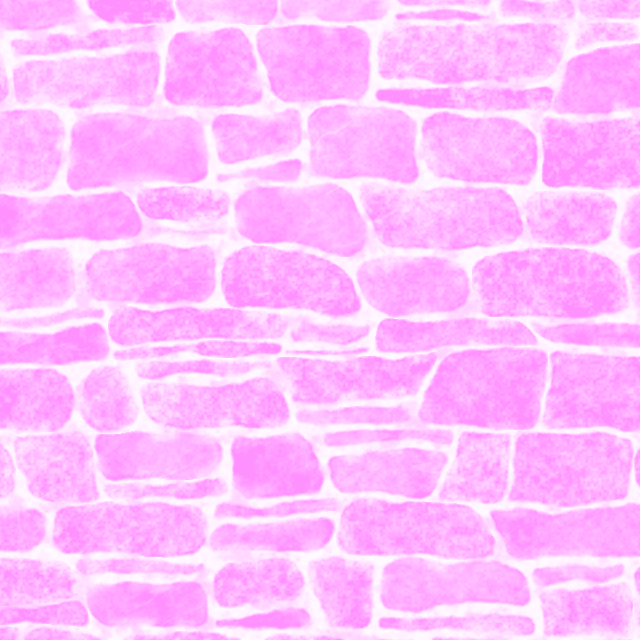
Write a WebGL 1 fragment shader that draws this texture.

```glsl
precision highp float;
uniform vec2 u_resolution;

const float ROWS = 9.6;

float hash(vec2 p) {
  vec3 q = fract(p.xyx * 0.1031);
  q += dot(q, q.yzx + 33.33);
  return fract((q.x + q.y) * q.z);
}

float noise(vec2 p) {
  vec2 i = floor(p), f = fract(p);
  f = f * f * (3.0 - 2.0 * f);
  vec2 e = vec2(0.0, 1.0);
  return mix(mix(hash(i), hash(i + e.yx), f.x),
             mix(hash(i + e.xy), hash(i + e.yy), f.x), f.y);
}

float fbm(vec2 p) {
  float sum = 0.0, amp = 0.533;
  for (int i = 0; i < 4; i++) {
    sum += amp * noise(p);
    p = mat2(1.6, 1.2, -1.2, 1.6) * p + 17.3;
    amp *= 0.5;
  }
  return sum;
}

// Undulating bed joint below course i, in row units
float bedJoint(float i, float x) {
  return i + 0.55 * (hash(vec2(i, 3.7)) - 0.5)
           + 0.4 * (noise(vec2(x * 3.5, i * 5.0 + 0.5)) - 0.5);
}

// Slanted upright joint left of stone j, in column units; t runs -1 to 1 up the course
float sideJoint(float j, float row, float t) {
  return j + 0.62 * (hash(vec2(j, row * 7.0 + 1.3)) - 0.5)
           + 0.22 * t * (hash(vec2(j + 40.0, row * 3.0)) - 0.5);
}

float roundedBox(vec2 p, vec2 halfSize, float radius) {
  vec2 q = abs(p) - halfSize + radius;
  return length(max(q, 0.0)) + min(max(q.x, q.y), 0.0) - radius;
}

// Signed distance to the stone around p in xy, its identity in zw
vec4 stoneAt(vec2 p) {
  float v = p.y * ROWS + 20.0;
  float row = floor(v + 0.5);
  row -= step(v, bedJoint(row, p.x));
  float bottom = bedJoint(row, p.x), top = bedJoint(row + 1.0, p.x);
  float t = 2.0 * (v - bottom) / (top - bottom) - 1.0;

  float cols = mix(4.2, 6.2, hash(vec2(row, 9.1)));
  float u = p.x * cols + 30.0 + hash(vec2(row, 5.5));
  float col = floor(u + 0.5);
  col -= step(u, sideJoint(col, row, t));
  float left = sideJoint(col, row, t), right = sideJoint(col + 1.0, row, t);
  vec2 id = vec2(col, row);

  // Some places hold a thin slab and a thicker stone
  if (hash(id + 61.0) < 0.24) {
    float cut = hash(id + 71.0) < 0.5 ? 0.3 : 0.7;
    float middle = mix(bottom, top, cut + 0.1 * (u - left) / (right - left) - 0.05);
    if (v < middle) {
      top = middle;
    } else {
      bottom = middle;
      id += 100.0;
    }
  }

  vec2 scale = vec2(cols, ROWS);
  vec2 low = vec2(left, bottom) / scale, high = vec2(right, top) / scale;
  vec2 local = vec2(u, v) / scale - 0.5 * (low + high);
  vec2 halfSize = 0.5 * (high - low) - mix(0.003, 0.0085, hash(id + 11.0));
  float radius = min(mix(0.008, 0.038, hash(id + 23.0)),
                     0.85 * min(halfSize.x, halfSize.y));
  return vec4(roundedBox(local, halfSize, radius), t, id);
}

// Chiselled crests running along a gentle diagonal
float crests(vec2 p, float angle) {
  float c = cos(angle), s = sin(angle);
  vec2 q = mat2(c, -s, s, c) * p * vec2(1.0, 1.0);
  float ridge = 1.0 - abs(2.0 * fbm(q * vec2(9.0, 25.0)) - 1.0);
  return smoothstep(0.88, 1.0, ridge);
}

float stoneTone(vec2 p, vec2 id, float d, float t) {
  vec2 shift = id * 3.17;
  float rough = mix(0.12, 0.34, hash(id + 31.0));
  float tone = mix(0.62, 0.71, hash(id + 43.0));
  tone += 0.28 * (fbm(p * 11.0 + shift) - 0.5);
  tone += rough * (fbm(p * 85.0 + shift) - 0.5);
  tone += 0.12 * (noise(p * 240.0) - 0.5) * rough / 0.3;
  tone += 0.015 * t;
  tone += 0.08 * crests(p + shift, 0.3 + 0.5 * hash(id + 53.0))
               * noise(p * 16.0 + shift);
  // Worn pale margin and thin darker rim
  tone += 0.17 * smoothstep(-0.02, 0.0, d) * smoothstep(0.35, 0.8, noise(p * 30.0 + shift));
  tone -= 0.05 * smoothstep(0.005, 0.0, abs(d + 0.004)) * noise(p * 24.0 - shift);
  return clamp(tone, 0.57, 0.88);
}

float mortarTone(vec2 p) {
  return 0.985 - 0.13 * smoothstep(0.48, 0.78, fbm(p * 38.0))
               - 0.05 * noise(p * 150.0);
}

void main() {
  vec2 p = gl_FragCoord.xy / u_resolution.y;
  vec2 warp = vec2(noise(p * 17.0), noise(p * 17.0 + 50.0)) - 0.5;
  vec4 stone = stoneAt(p + 0.012 * warp);
  vec2 id = stone.zw;

  // Ragged outline, separate for each stone
  float d = stone.x + 0.009 * (noise(p * 24.0 + id * 7.1) - 0.5)
                    + 0.006 * (fbm(p * 75.0 + id) - 0.5);
  float soft = max(0.003, 0.8 / u_resolution.y);
  float mortar = smoothstep(-soft, soft * 1.3, d);
  float green = mix(stoneTone(p, id, d, stone.y), mortarTone(p), mortar);
  gl_FragColor = vec4(1.0, green, 1.0, 1.0);
}
```
